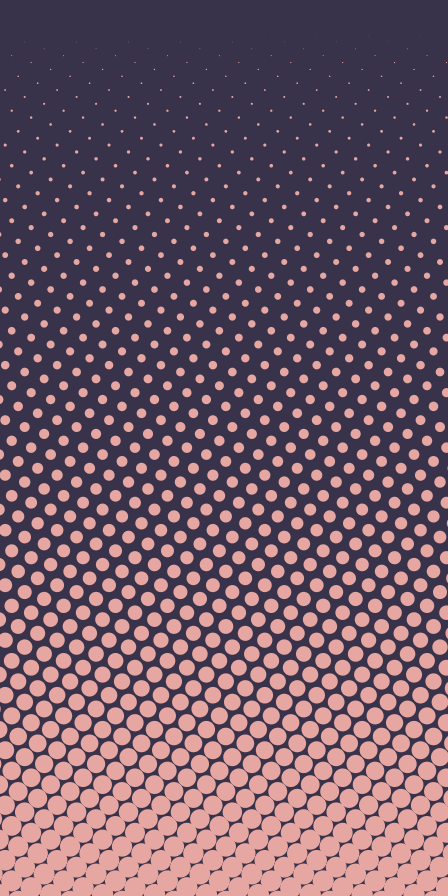
This pattern is drawn by a WebGL 2 fragment shader. Its source:

```glsl
#version 300 es
precision highp float;
// Halftone fade: slanted staggered dots that swell from nothing at the top to near-solid at the bottom.

#define PERIOD_X 0.05794
#define ROW_STEP 0.007675
#define ANCHOR vec2(0.1724, 0.6155)
#define MAX_RADIUS 0.01198
#define FADE_TOP 0.977
#define GROUND_COLOR vec3(0.22, 0.20, 0.29)
#define DOT_COLOR vec3(0.90, 0.65, 0.63)

uniform vec2 u_resolution;
out vec4 fragColor;

// Dot radius grows linearly downward from the fade line.
float dotRadius(float y) {
    return MAX_RADIUS * max(FADE_TOP - y, 0.0) / FADE_TOP;
}

// Smooth coverage of one disc; discs below a pixel in size fade out.
float discCoverage(float dist, float radius, float pixel) {
    float edge = clamp(0.5 + (radius - dist) / pixel, 0.0, 1.0);
    return edge * min(1.0, 2.0 * radius / pixel);
}

void main() {
    // Canvas units: height is one.
    float pixel = 1.0 / u_resolution.y;
    vec2 p = gl_FragCoord.xy * pixel;

    // Skewed lattice with level rows, each shifted by 3/8 of the period.
    mat2 lattice = mat2(0.375 * PERIOD_X, -ROW_STEP,
                        0.25 * PERIOD_X, 2.0 * ROW_STEP);
    vec2 cell = round(inverse(lattice) * (p - ANCHOR));

    // Union of the nearest discs, each sized by its own centre.
    float coverage = 0.0;
    for (int j = -1; j <= 1; j++) {
        for (int i = -1; i <= 1; i++) {
            vec2 center = ANCHOR + lattice * (cell + vec2(i, j));
            float disc = discCoverage(distance(p, center), dotRadius(center.y), pixel);
            coverage = max(coverage, disc);
        }
    }

    fragColor = vec4(mix(GROUND_COLOR, DOT_COLOR, coverage), 1.0);
}
```
